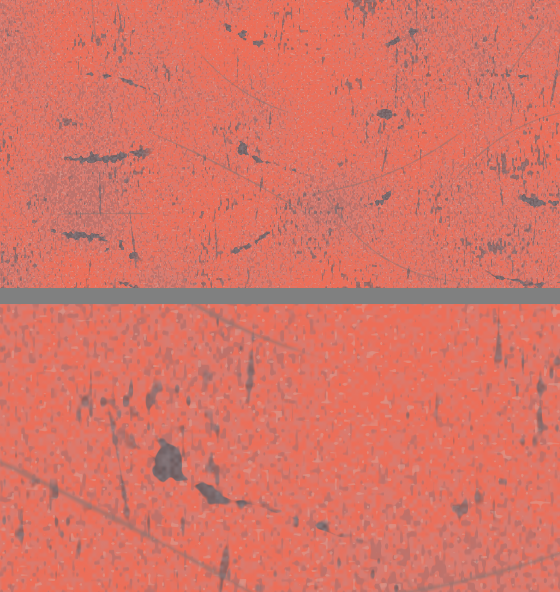
Top: the whole. Bottom: its middle third, enlarged.
Write a Shadertoy shader that draws this texture.

```glsl
// Worn vermilion paint over grey metal: a fine grainy coat with faded areas,
// small vertical flecks, ragged gouges, smudges and hairline scratches.
// Layered value noise makes the coat; looped bent strokes make the damage.

const vec3 VERMILION = vec3(0.93, 0.43, 0.345);
const vec3 FADED_PINK = vec3(0.84, 0.49, 0.45);
const vec3 DULL_RED = vec3(0.72, 0.44, 0.415);
const vec3 PALE_DUST = vec3(0.86, 0.61, 0.56);
const vec3 BARE_GREY = vec3(0.43, 0.41, 0.43);
const vec3 HAIR_GREY = vec3(0.58, 0.46, 0.44);

float hash(vec2 p) {
    return fract(sin(dot(p, vec2(12.9898, 78.233))) * 43758.5453);
}

float noise(vec2 p) {
    vec2 cell = floor(p);
    vec2 f = fract(p);
    f = f * f * (3.0 - 2.0 * f);
    float low = mix(hash(cell), hash(cell + vec2(1, 0)), f.x);
    float high = mix(hash(cell + vec2(0, 1)), hash(cell + vec2(1, 1)), f.x);
    return mix(low, high, f.y);
}

float fbm(vec2 p) {
    float sum = 0.0;
    float gain = 0.533;
    for (int i = 0; i < 4; i++) {
        sum += gain * noise(p);
        p = mat2(1.6, 1.2, -1.2, 1.6) * p + 7.3;
        gain *= 0.5;
    }
    return sum;
}

// Evenly spread point for a numbered mark
vec2 scatter(float id, float seed, float aspect) {
    return fract(seed + id * vec2(0.7549, 0.5698)) * vec2(aspect, 1.0);
}

vec2 rotate(vec2 p, float angle) {
    float c = cos(angle);
    float s = sin(angle);
    return vec2(c * p.x + s * p.y, c * p.y - s * p.x);
}

// Bent, tapering line; a negative local width leaves a gap
float stroke(vec2 p, float angle, float halfLength, float bend, float width, float blur) {
    vec2 q = rotate(p, angle);
    float slope = 2.0 * bend * q.x;
    float dist = abs(q.y - bend * q.x * q.x) / sqrt(1.0 + slope * slope);
    float taper = 1.0 - smoothstep(0.65, 1.0, abs(q.x) / halfLength);
    return taper * (1.0 - smoothstep(-blur, blur, dist - width * taper));
}

// Broad broken gouges, mostly slanting
float gouges(vec2 p, float aspect, float rough) {
    float cover = 0.0;
    for (int i = 0; i < 13; i++) {
        float id = float(i);
        vec2 d = p - scatter(id, 0.17, aspect);
        float angle = mix(-0.65, 0.75, hash(vec2(id, 1.0)));
        float size = mix(0.04, 0.21, hash(vec2(id, 2.0)));
        float bend = mix(-1.8, 1.8, hash(vec2(id, 3.0)));
        float width = mix(0.005, 0.014, hash(vec2(id, 4.0)));
        cover = max(cover, stroke(d, angle, size, bend, width * (rough * 5.0 - 2.0), 0.003));
    }
    return cover;
}

// Short upright scratches
float uprights(vec2 p, float aspect, float rough) {
    float cover = 0.0;
    for (int i = 0; i < 26; i++) {
        float id = float(i);
        vec2 d = p - scatter(id, 0.63, aspect);
        float angle = 1.57 + 0.35 * (hash(vec2(id, 5.0)) - 0.5);
        float size = mix(0.03, 0.13, hash(vec2(id, 6.0)));
        cover = max(cover, stroke(d, angle, size, 0.2, 0.0025 * (rough * 4.0 - 1.3), 0.002));
    }
    return cover;
}

// Long pale curved hairlines
float hairlines(vec2 p, float aspect, float rough) {
    float cover = 0.0;
    for (int i = 0; i < 8; i++) {
        float id = float(i);
        vec2 d = p - scatter(id, 0.41, aspect);
        float angle = 3.14 * hash(vec2(id, 7.0));
        float size = mix(0.12, 0.38, hash(vec2(id, 8.0)));
        float bend = mix(-1.0, 1.0, hash(vec2(id, 9.0)));
        cover = max(cover, stroke(d, angle, size, bend, 0.004 * rough, 0.003));
    }
    return cover;
}

// Soft oval zones where flecks crowd together
float smudges(vec2 p, float aspect) {
    float zone = 0.0;
    for (int i = 0; i < 11; i++) {
        float id = float(i);
        vec2 q = rotate(p - scatter(id, 0.86, aspect), 0.5 * hash(vec2(id, 10.0)));
        vec2 radius = vec2(0.075, 0.03) * mix(0.5, 1.2, hash(vec2(id, 11.0)));
        q /= radius;
        zone = max(zone, exp(-dot(q, q)));
    }
    return zone;
}

void mainImage(out vec4 fragColor, in vec2 fragCoord) {
    vec2 p = fragCoord / iResolution.y;
    float aspect = iResolution.x / iResolution.y;

    // Grainy paint coat, duller towards the lower left
    float grain = noise(p * 210.0);
    float weave = noise(p * vec2(240.0, 150.0) + 31.0);
    float wear = fbm(p * 3.5 + 4.0) + 0.16 * exp(-3.0 * length(p - vec2(0.2, 0.35)));
    vec3 color = mix(VERMILION, FADED_PINK, smoothstep(0.25, 0.8, 0.5 * grain + 0.55 * wear));
    color = mix(color, DULL_RED, 0.8 * smoothstep(0.58, 0.86, weave + 0.7 * (wear - 0.5)));
    color = mix(color, PALE_DUST, 0.6 * smoothstep(0.8, 0.95, noise(p * 190.0 + 57.0)));

    // Flecks gather in clusters and smudges
    float fleck = noise(p * vec2(150.0, 65.0) + 11.0);
    float cluster = fbm(p * 7.0 + 19.0) + 0.55 * smudges(p, aspect);
    float flecks = smoothstep(0.74, 0.87, 0.6 * fleck + 0.5 * cluster);

    // Scratches with ragged edges
    float rough = 0.6 * noise(p * 38.0) + 0.4 * noise(p * 110.0 + 5.0);
    vec2 warped = p + 0.012 * (vec2(noise(p * 22.0), noise(p * 22.0 + 40.0)) - 0.5);
    color = mix(color, HAIR_GREY, 0.65 * hairlines(p, aspect, rough));
    float bare = max(gouges(warped, aspect, rough), 0.75 * uprights(p, aspect, rough));
    bare = max(bare, 0.75 * flecks);
    color = mix(color, BARE_GREY + 0.12 * (grain - 0.5), 0.88 * bare);

    fragColor = vec4(color, 1.0);
}
```
